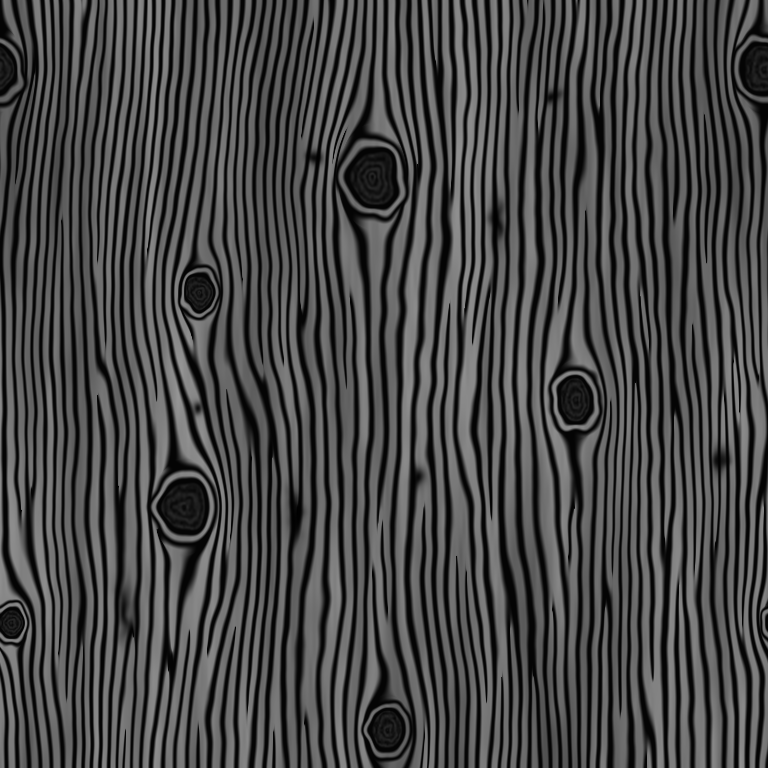
Write a three.js fragment shader that draws this texture.

```glsl
varying vec2 vUv;

float hash(vec2 p) {
  vec3 q = fract(vec3(p.xyx) * 0.1031);
  q += dot(q, q.yzx + 33.33);
  return fract((q.x + q.y) * q.z);
}

float noise(vec2 p) {
  vec2 i = floor(p), f = fract(p);
  f = f * f * (3.0 - 2.0 * f);
  return mix(mix(hash(i), hash(i + vec2(1.0, 0.0)), f.x),
             mix(hash(i + vec2(0.0, 1.0)), hash(i + 1.0), f.x), f.y);
}

// Offset from a knot centre, wrapped sideways
vec2 fromKnot(vec2 p, float i) {
  vec2 d = p - fract(vec2(0.485, 0.77) + i * vec2(0.7549, 0.5698));
  return vec2(fract(d.x + 0.5) - 0.5, d.y);
}

float knotRadius(float i) {
  return 0.033 - 0.0027 * i;
}

// Grain lines part around each knot like a stream around a stone
vec2 bendAroundKnots(vec2 p) {
  float shift = 0.0;
  for (float i = 0.0; i < 7.0; i++) {
    vec2 d = fromKnot(p, i);
    vec2 q = d * vec2(1.0, 0.65);
    float a = 1.35 * knotRadius(i);
    float fade = 1.0 - smoothstep(0.1, 0.45, length(q));
    shift += 0.82 * fade * d.x * a * a / max(dot(q, q), a * a);
  }
  return p - vec2(shift, 0.0);
}

// Each fork adds one turn of phase, so a line splits or ends there
float forks(vec2 p) {
  float turns = 0.0;
  for (float i = 0.0; i < 110.0; i++) {
    vec2 c = vec2(fract(i * 0.618034 + 0.13), hash(vec2(i, 9.0)) * 1.1 - 0.05);
    vec2 d = (p - c) * vec2(1.0, 0.12);
    turns += (mod(i, 2.0) * 2.0 - 1.0) * atan(d.y, d.x) / 6.2831853;
  }
  return turns;
}

float grainPhase(vec2 p) {
  return 66.0 * p.x + forks(p)
    + 2.6 * noise(p * vec2(5.0, 3.0))
    + 0.9 * noise(p * vec2(18.0, 9.0) + 7.0)
    + 0.2 * noise(p * vec2(40.0, 32.0) + 19.0);
}

// Soft dark stains, drawn out along the grain
float stains(vec2 p) {
  float dark = 0.0;
  for (float i = 0.0; i < 9.0; i++) {
    vec2 c = vec2(hash(vec2(i, 31.0)), hash(vec2(i, 47.0)));
    float tall = mix(0.008, 0.05, pow(hash(vec2(i, 53.0)), 2.0));
    vec2 d = (p - c) / vec2(0.009, tall);
    d.x += 1.2 * (noise(p * 60.0) - 0.5);
    dark = max(dark, exp(-dot(d, d)));
  }
  return dark;
}

void main() {
  vec2 p = vUv;
  vec2 bent = bendAroundKnots(p);

  // Grey wood tone: broad patches, streaks and fine fibres
  float tone = 0.25 + 0.13 * noise(bent * vec2(9.0, 2.5) + 3.0)
    + 0.17 * noise(bent * vec2(55.0, 4.0) + 11.0)
    + 0.05 * noise(p * vec2(220.0, 25.0));

  // Black grain lines of uneven weight
  float ridge = abs(fract(grainPhase(bent)) - 0.5) * 2.0;
  float weight = 0.16 * (noise(bent * vec2(30.0, 6.0) + 23.0) - 0.5);
  float wood = 0.015 + tone * smoothstep(0.1 + weight, 0.66 + weight, ridge);
  wood *= 1.0 - 0.9 * stains(p);

  // Knots: ringed dark heart, black rim, pale collar, black outline
  for (float i = 0.0; i < 7.0; i++) {
    vec2 d = fromKnot(p, i) / (knotRadius(i) * vec2(1.0, 1.25));
    float e = length(d) + 0.3 * (noise(d * 1.6 + i * 5.0) - 0.5);
    float collar = tone * smoothstep(1.0, 1.14, e) * (1.0 - smoothstep(1.2, 1.36, e));
    float heart = 0.075 + 0.035 * cos(20.0 * e + 3.0 * noise(d * 4.0))
      + 0.05 * (noise(d * 9.0) - 0.5);
    float knot = 0.015 + collar + heart * (1.0 - smoothstep(0.78, 0.92, e));
    wood = mix(knot, wood, smoothstep(1.36, 1.58, e));
  }

  gl_FragColor = vec4(vec3(wood), 1.0);
}
```
